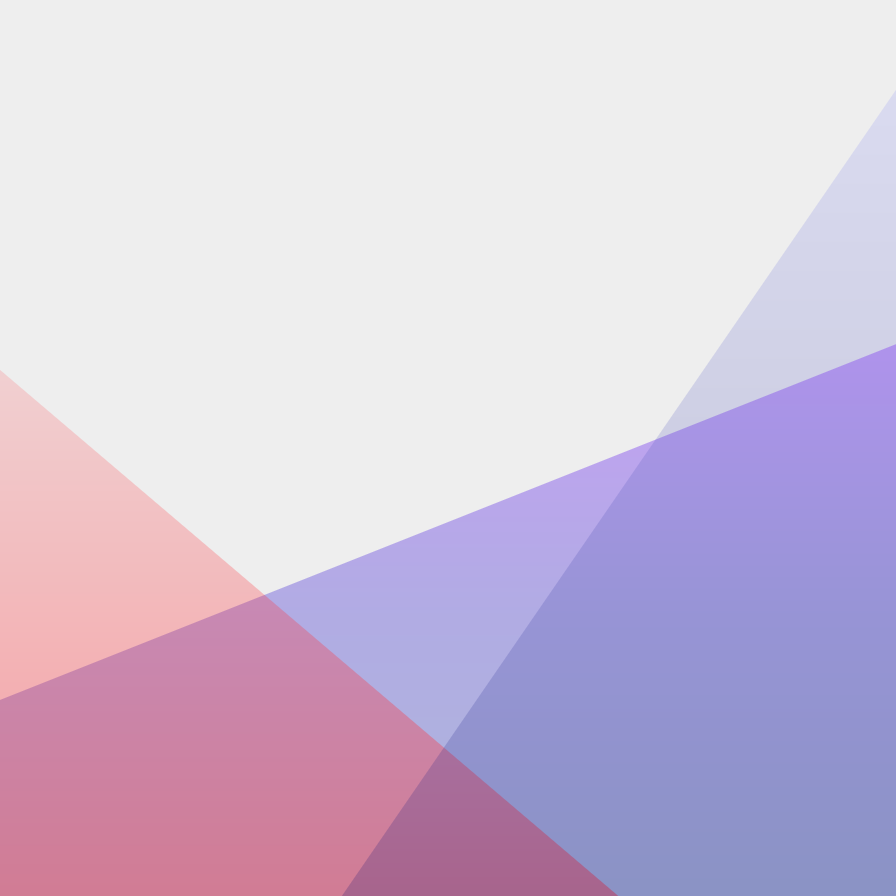
This background is drawn by a Shadertoy shader. Its source:

```glsl
const vec3 PAPER = vec3(0.932);
const vec3 VIOLET_LOW = vec3(0.680, 0.714, 0.857);
const vec3 VIOLET_MID = vec3(0.693, 0.674, 0.891);
const vec3 VIOLET_HIGH = vec3(0.765, 0.625, 0.957);
const vec3 RED = vec3(1.0, 0.196, 0.230);
const vec3 BLUE_LOW = vec3(0.0, 0.018, 0.425);
const vec3 BLUE_HIGH = vec3(0.541, 0.561, 0.973);

// Coverage of the half plane below the line from a to b, with b right of a
float below(vec2 p, vec2 a, vec2 b, float pixel) {
    vec2 along = normalize(b - a);
    float inside = dot(p - a, vec2(along.y, -along.x));
    return clamp(inside / pixel + 0.5, 0.0, 1.0);
}

// Vertical gradient through three colours, bending at height bend
vec3 gradient3(float y, vec3 low, vec3 mid, vec3 high, float bend, float top) {
    vec3 lower = mix(low, mid, clamp(y / bend, 0.0, 1.0));
    return mix(lower, high, clamp((y - bend) / (top - bend), 0.0, 1.0));
}

void mainImage(out vec4 fragColor, in vec2 fragCoord) {
    vec2 uv = fragCoord / iResolution.xy;
    float pixel = 1.0 / min(iResolution.x, iResolution.y);

    // Wide violet slope
    float violetMask = below(uv, vec2(0.0, 0.2188), vec2(1.0, 0.6159), pixel);
    vec3 violet = gradient3(uv.y, VIOLET_LOW, VIOLET_MID, VIOLET_HIGH, 0.31, 0.616);
    vec3 color = mix(PAPER, violet, violetMask);

    // Red slope, denser toward the bottom
    float redMask = below(uv, vec2(0.0, 0.5872), vec2(0.6901, 0.0), pixel);
    float redAlpha = mix(0.44, 0.16, clamp(uv.y / 0.587, 0.0, 1.0));
    color = mix(color, RED, redMask * redAlpha);

    // Steep blue veil over everything
    float blueMask = below(uv, vec2(0.3815, 0.0), vec2(1.0, 0.8997), pixel);
    vec3 blue = mix(BLUE_LOW, BLUE_HIGH, clamp(uv.y / 0.9, 0.0, 1.0));
    color = mix(color, blue, blueMask * 0.2);

    fragColor = vec4(color, 1.0);
}
```
